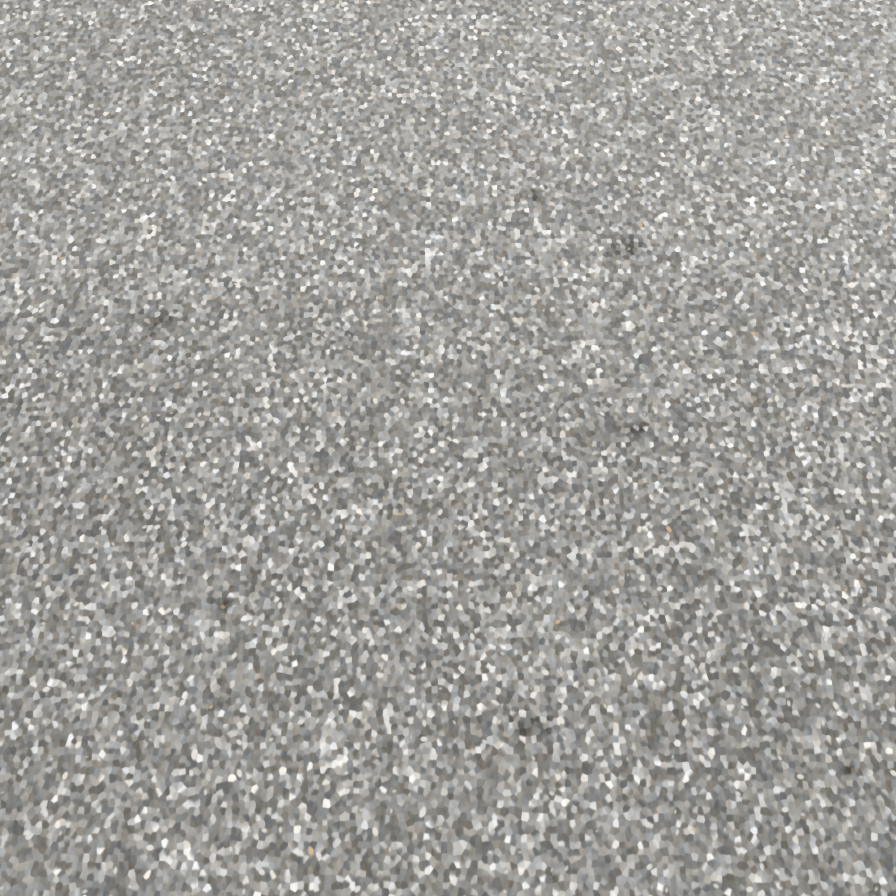
A three.js fragment shader for this texture:

```glsl
varying vec2 vUv;

const float HORIZON = 3.2;                // height where the ground vanishes
const vec2 GRAIN_DENSITY = vec2(490.0, 1290.0);
const float GRAIN_SHARPNESS = 7.5;
const float GRAIN_CONTRAST = 0.33;
const float GLINT = 0.24;                 // extra lift of the palest grains
const float GRIT = 0.07;
const float HUE_SPREAD = 0.03;
const float CHIP_SCALE = 0.36;
const float CHIP_SHARE = 0.24;
const float TAN_SHARE = 0.04;
const float MOTTLE = 0.014;
const int STAIN_COUNT = 7;
const float STAIN_DEPTH = 0.13;
const float NEAR_TONE = 0.587;
const float FAR_TONE = 0.65;
const vec3 WARM_CAST = vec3(0.003, -0.002, -0.017);
const vec3 CHIP_COLOR = vec3(0.90, 0.89, 0.86);
const vec3 TAN_COLOR = vec3(0.85, 0.73, 0.58);

vec3 hash3(vec2 p) {
  vec3 q = fract(p.xyx * vec3(0.1031, 0.1030, 0.0973));
  q += dot(q, q.yxz + 33.33);
  return fract((q.xxy + q.yzz) * q.zyx);
}

float cornerSlope(vec2 cell, vec2 corner, vec2 f) {
  return dot(hash3(cell + corner).xy * 2.0 - 1.0, f - corner);
}

float gradientNoise(vec2 p) {
  vec2 i = floor(p);
  vec2 f = fract(p);
  vec2 u = f * f * f * (f * (f * 6.0 - 15.0) + 10.0);
  float low = mix(cornerSlope(i, vec2(0.0), f), cornerSlope(i, vec2(1.0, 0.0), f), u.x);
  float high = mix(cornerSlope(i, vec2(0.0, 1.0), f), cornerSlope(i, vec2(1.0), f), u.x);
  return mix(low, high, u.y);
}

// Softly blended Voronoi cells: x is the tone offset, y the hue offset
vec2 grains(vec2 p) {
  vec2 cell = floor(p);
  vec2 sum = vec2(0.0);
  float total = 0.0;
  for (int j = -1; j <= 1; j++) {
    for (int i = -1; i <= 1; i++) {
      vec2 id = cell + vec2(float(i), float(j));
      vec2 away = id + 0.1 + 0.8 * hash3(id).xy - p;
      vec3 trait = hash3(id + 71.7);
      float tone = (trait.x - 0.5) * GRAIN_CONTRAST + GLINT * pow(trait.x, 12.0);
      float weight = exp(-GRAIN_SHARPNESS * dot(away, away));
      sum += weight * vec2(tone, trait.y - 0.5);
      total += weight;
    }
  }
  return sum / max(total, 1e-6);
}

// Sparse pale stones: rgb is the colour, a the coverage
vec4 chips(vec2 p, float share) {
  vec2 id = floor(p);
  vec3 place = hash3(id + 13.1);
  vec3 trait = hash3(id + 157.3);
  float angle = 6.2832 * place.z;
  vec2 axis = vec2(cos(angle), sin(angle));
  vec2 d = fract(p) - mix(vec2(0.35), vec2(0.65), place.xy);
  d = vec2(dot(d, axis), 1.5 * dot(d, vec2(-axis.y, axis.x)));
  float radius = mix(0.10, 0.25, trait.y * trait.y);
  float cover = 1.0 - smoothstep(radius - 0.1, radius + 0.1, length(d));
  cover *= step(trait.x, share) * mix(0.45, 1.0, trait.y);
  return vec4(mix(CHIP_COLOR, TAN_COLOR, step(trait.z, TAN_SHARE)), cover);
}

float stains(vec2 uv) {
  float ragged = 0.35 * gradientNoise(uv * 70.0);
  float stain = 0.0;
  for (int i = 0; i < STAIN_COUNT; i++) {
    vec3 spot = hash3(vec2(float(i) * 7.3 + 2.0, 41.0));
    float radius = mix(0.008, 0.028, spot.z);
    float reach = length((uv - spot.xy) * vec2(0.8, 1.2)) / radius;
    stain = max(stain, 1.0 - smoothstep(0.2, 1.2, reach + ragged));
  }
  return stain;
}

void main() {
  // Perspective ground: grains shrink and flatten with distance
  float depth = 1.0 / (HORIZON - vUv.y);
  vec2 ground = GRAIN_DENSITY * depth * vec2(vUv.x - 0.5, 1.0);
  float far = smoothstep(0.3, 1.0, vUv.y);

  // Broad light and mottling
  float tone = mix(NEAR_TONE, FAR_TONE, far);
  tone += 0.03 * (vUv.x - 0.5) * vUv.y;
  tone += MOTTLE * (gradientNoise(vUv * 5.0) + gradientNoise(vUv * 17.0));

  // Grains and fine grit
  vec2 grain = grains(ground);
  tone += grain.x * mix(1.0, 0.85, far);
  tone += GRIT * gradientNoise(ground * vec2(1.3, 0.8) + 19.0);
  vec3 color = vec3(tone) + WARM_CAST;
  color += HUE_SPREAD * grain.y * vec3(1.0, 0.1, -1.0);

  // Chips, then dark stains
  vec4 chip = chips(ground * CHIP_SCALE, CHIP_SHARE * mix(1.0, 0.4, far));
  color = mix(color, chip.rgb, chip.a);
  color -= STAIN_DEPTH * stains(vUv);
  gl_FragColor = vec4(clamp(color, 0.0, 1.0), 1.0);
}
```
